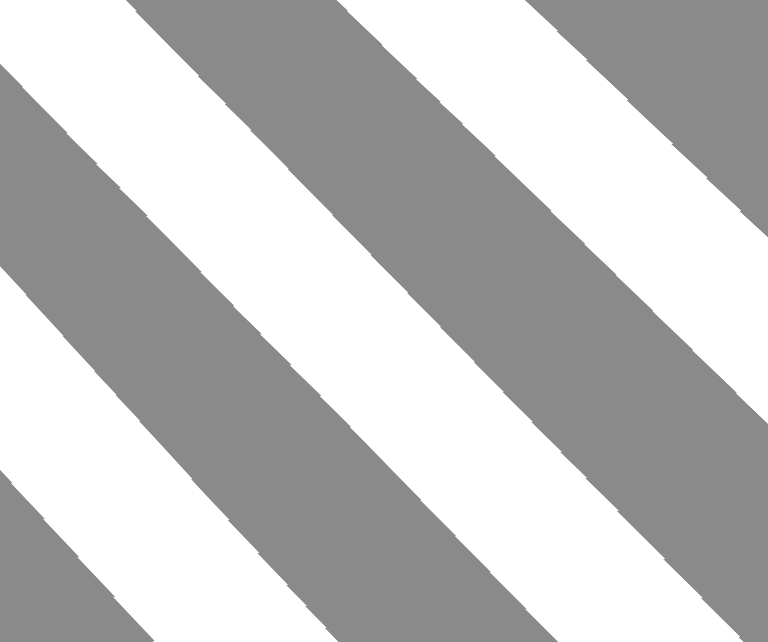
A WebGL 2 fragment shader for this pattern:

```glsl
#version 300 es
precision highp float;

#define GREY vec3(0.541, 0.541, 0.545)
#define WHITE vec3(1.0)
#define TOP_CENTRE vec3(0.0498, 0.5935, 0.0280)
#define BOTTOM_CENTRE vec3(1.0140, 0.6526, 0.0226)
#define HALF_WIDTH 0.1453
#define WIDTH_GROWTH 0.0022
#define STEP_COUNT 18.0
#define STEP_SIZE 0.0026

uniform vec2 u_resolution;
out vec4 fragColor;

float hash(vec2 p) {
    p = fract(p * vec2(0.1031, 0.1137));
    p += dot(p, p.yx + 33.33);
    return fract((p.x + p.y) * p.x * 43.7);
}

// Smooth noise along one edge, chosen by its seed
float edgeNoise(float t, float seed) {
    float cell = floor(t);
    float f = fract(t);
    return mix(hash(vec2(cell, seed)), hash(vec2(cell + 1.0, seed)), f * f * (3.0 - 2.0 * f));
}

// Small irregular stair steps along an edge
float stairStep(float down, float seed) {
    float phase = down * STEP_COUNT + 1.2 * edgeNoise(down * 9.0, seed);
    float size = STEP_SIZE * (0.5 + 0.8 * edgeNoise(down * 7.0, seed + 20.0));
    return (fract(phase + hash(vec2(seed, 7.0))) - 0.5) * size;
}

// Horizontal position of stripe k, whose spacing widens to the right
float spread(vec3 c, float k) {
    return c.x + k * (c.y + k * c.z);
}

void main() {
    vec2 p = gl_FragCoord.xy / u_resolution.y;
    float down = 1.0 - p.y;
    float blur = 0.7 / u_resolution.y;
    float white = 0.0;

    // Slightly fanned diagonal stripes
    for (int i = -1; i <= 1; i++) {
        float k = float(i);
        float centre = mix(spread(TOP_CENTRE, k), spread(BOTTOM_CENTRE, k), down);
        float halfWidth = HALF_WIDTH + WIDTH_GROWTH * k;
        float seed = 2.0 * k + 11.0;
        float left = centre - halfWidth + stairStep(down, seed);
        float right = centre + halfWidth + stairStep(down, seed + 1.0);
        float inside = min(p.x - left, right - p.x);
        white = max(white, smoothstep(-blur, blur, inside));
    }

    fragColor = vec4(mix(GREY, WHITE, white), 1.0);
}
```
